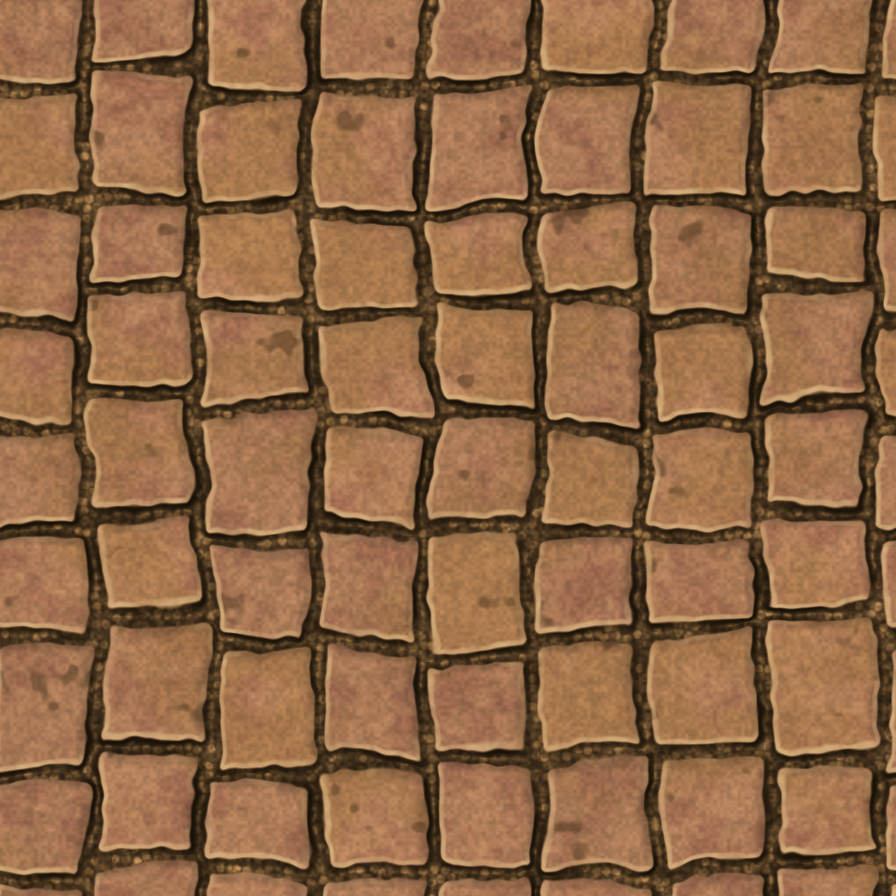
Give the GLSL for this texture, as a three.js fragment shader.

```glsl
// Worn cobblestone paving: an 8 by 8 grid of uneven, warped square stones.
// Each stone is a rounded box with hashed edges; joints hold soil and pebbles,
// and pale worn rims and dark contact shadows give the stones relief.
varying vec2 vUv;

const float COUNT = 8.0;                  // stones across and down
const vec2 GRID_OFFSET = vec2(-0.18, 0.28);
const float HALF_JOINT = 0.066;           // in stone pitches

const vec3 CLAY = vec3(0.70, 0.50, 0.355);
const vec3 CLAY_PINK = vec3(0.64, 0.43, 0.32);
const vec3 CLAY_OCHRE = vec3(0.64, 0.46, 0.28);
const vec3 RIM = vec3(0.84, 0.69, 0.49);
const vec3 SOIL = vec3(0.47, 0.35, 0.21);
const vec3 EARTH = vec3(0.30, 0.21, 0.12);
const vec3 SHADOW = vec3(0.10, 0.07, 0.03);

float hash(vec2 p) {
  vec3 q = fract(p.xyx * 0.1031);
  q += dot(q, q.yzx + 33.33);
  return fract((q.x + q.y) * q.z);
}

// Value noise that wraps after the given period
float noise(vec2 p, float period) {
  vec2 i = floor(p), f = fract(p);
  f = f * f * (3.0 - 2.0 * f);
  vec2 a = mod(i, period), b = mod(i + 1.0, period);
  return mix(mix(hash(a), hash(vec2(b.x, a.y)), f.x),
             mix(hash(vec2(a.x, b.y)), hash(b), f.x), f.y);
}

// Wrapping noise at a whole or half frequency per stone, with its own seed
float layer(vec2 p, float freq, float seed) {
  return noise(p * freq + seed, COUNT * freq);
}

float fbm(vec2 p, float freq, float seed) {
  return 0.5 * layer(p, freq, seed) + 0.3 * layer(p, freq * 2.0, seed + 3.0)
       + 0.2 * layer(p, freq * 4.0, seed + 5.0);
}

vec2 warp(vec2 p, float freq, float seed) {
  return vec2(layer(p, freq, seed), layer(p, freq, seed + 7.0)) - 0.5;
}

// Lower left corner of a stone; neighbours share it as their joint
vec2 jointAt(vec2 id) {
  vec2 k = mod(id, COUNT);
  float columnShift = 0.28 * (hash(vec2(k.x, 71.0)) - 0.5);
  return id + vec2(0.08 * (hash(k + 11.0) - 0.5),
                   0.26 * (hash(k + 29.0) - 0.5) + columnShift);
}

// Signed distance in x, outward direction in yz, stone seed in w
vec4 stone(vec2 p, vec2 id) {
  vec2 low = jointAt(id);
  vec2 high = vec2(jointAt(id + vec2(1.0, 0.0)).x, jointAt(id + vec2(0.0, 1.0)).y);
  float seed = hash(mod(id, COUNT) + 47.0);
  vec2 r = p - 0.5 * (low + high);
  r += r.yx * vec2(0.07, 0.09) * (vec2(seed, fract(seed * 17.0)) - 0.5) * 2.0;
  float corner = 0.05;
  vec2 q = abs(r) - 0.5 * (high - low) + HALF_JOINT + corner;
  float d = length(max(q, 0.0)) + min(max(q.x, q.y), 0.0) - corner;
  vec2 outward = sign(r) * normalize(max(q + 0.04, 0.0) + 0.001);
  return vec4(d, outward, seed);
}

vec4 nearestStone(vec2 p) {
  vec4 best = vec4(9.0);
  for (int y = -1; y <= 1; y++)
    for (int x = -1; x <= 1; x++) {
      vec4 s = stone(p, floor(p) + vec2(float(x), float(y)));
      if (s.x < best.x) best = s;
    }
  return best;
}

// Soil with scattered pebbles
vec3 gravel(vec2 p, float freq) {
  vec2 cell = floor(p * freq), f = fract(p * freq);
  vec2 nearest = vec2(9.0, 0.0);
  for (int y = -1; y <= 1; y++)
    for (int x = -1; x <= 1; x++) {
      vec2 o = vec2(float(x), float(y));
      vec2 k = mod(cell + o, COUNT * freq);
      float d = length(o + 0.2 + 0.6 * vec2(hash(k), hash(k + 53.0)) - f);
      if (d < nearest.x) nearest = vec2(d, hash(k + 91.0));
    }
  float pebble = smoothstep(0.6, 0.25, nearest.x);
  vec3 c = mix(EARTH, SOIL, fbm(p, 8.0, 13.0) * 1.5 - 0.15);
  c = mix(c * 0.72, c * (0.8 + 0.6 * nearest.y), pebble);
  return c * (0.7 + 0.6 * layer(p, 30.0, 2.0));
}

// Mottled clay face with grain, stains and a tint per stone
vec3 clayFace(vec2 p, float seed) {
  float mottle = fbm(p, 4.0, 19.0), grain = layer(p, 32.0, 23.0);
  vec3 c = mix(CLAY_PINK, CLAY, smoothstep(0.25, 0.6, mottle));
  c = mix(c, CLAY_OCHRE, 0.7 * smoothstep(0.5, 0.75, fbm(p, 1.0, 37.0) + 0.3 * seed - 0.1));
  c *= 0.95 + 0.08 * seed + 0.16 * (grain - 0.5) + 0.12 * (layer(p, 16.0, 31.0) - 0.5);
  float stain = smoothstep(0.74, 0.84, fbm(p, 3.0, 43.0));
  return mix(c, EARTH, 0.5 * stain);
}

void main() {
  vec2 p = vUv * COUNT - GRID_OFFSET;
  vec2 bent = p + 0.2 * warp(p, 0.5, 3.0) + 0.11 * warp(p, 2.0, 9.0) + 0.045 * warp(p, 8.0, 15.0);
  vec4 s = nearestStone(bent);
  float d = s.x, wear = layer(p, 3.0, 61.0);

  // Joint, darkest beside the lower and right sides of stones
  float facing = dot(s.yz, vec2(0.55, -0.75));
  float contact = smoothstep(0.085, 0.02, d) * clamp(0.5 + 0.3 * facing + 0.9 * (wear - 0.4), 0.0, 1.0);
  vec3 color = mix(gravel(p, 11.0), SHADOW, contact);

  // Stone face, soiled towards its edge, with a broken pale rim
  vec3 face = clayFace(p, s.w);
  face *= 1.0 - 0.22 * smoothstep(-0.11, 0.0, d) * smoothstep(-0.3, 0.8, dot(s.yz, vec2(0.7, 0.6)));
  float lit = clamp(0.45 + 0.5 * dot(s.yz, vec2(-0.6, -0.8)) + 0.8 * (layer(p, 4.0, 67.0) - 0.5), 0.0, 1.0);
  float rim = smoothstep(-0.065, -0.03, d) * smoothstep(0.012, -0.015, d);
  face = mix(face, RIM, rim * lit * (0.6 + 0.4 * layer(p, 16.0, 73.0)));
  color = mix(color, face, smoothstep(0.014, -0.014, d));

  gl_FragColor = vec4(color, 1.0);
}
```
